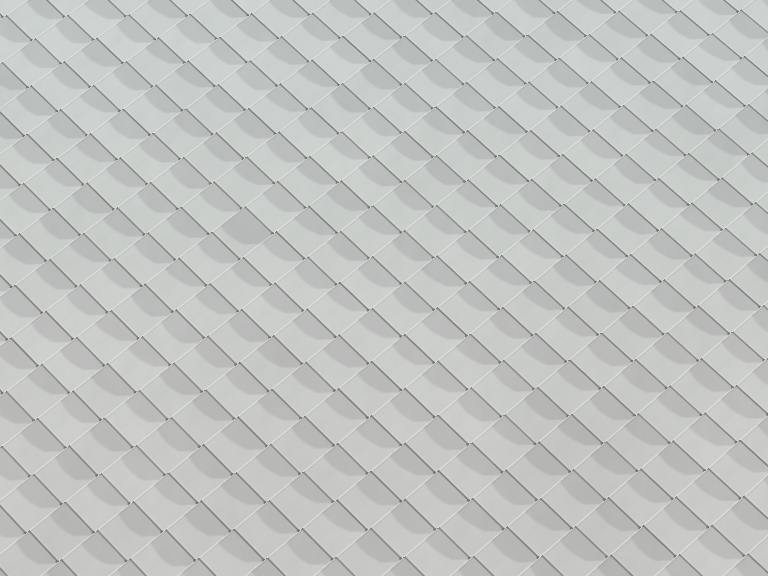
A WebGL 1 fragment shader for this texture:

```glsl
precision highp float;
uniform vec2 u_resolution;

const vec2 ANCHOR = vec2(0.699, 0.508);   // one tile corner, in canvas heights
const vec2 PERIOD = vec2(0.1128, 0.0903); // width and height of a diamond
const float TILT = 0.008;
const float PERSPECTIVE = 0.121;
const float CELLS_PER_UNIT = 14.2;        // tile coordinates per canvas height

const vec3 LIT_TOP = vec3(0.795, 0.818, 0.808);
const vec3 LIT_BOTTOM = vec3(0.788, 0.792, 0.780);
const vec3 SHADE_TOP = vec3(0.732, 0.748, 0.746);
const vec3 SHADE_BOTTOM = vec3(0.725, 0.725, 0.718);
const vec3 GAP = vec3(0.49, 0.49, 0.475);
const vec3 NOTCH = vec3(0.43, 0.42, 0.40);
const vec3 RIM = vec3(0.875, 0.885, 0.875);

float hash(vec2 p) {
  vec3 a = fract(p.xyx * vec3(0.1031, 0.1030, 0.0973));
  a += dot(a, a.yzx + 33.33);
  return fract((a.x + a.y) * a.z);
}

float noise(vec2 p) {
  vec2 i = floor(p);
  vec2 f = fract(p);
  f = f * f * (3.0 - 2.0 * f);
  return mix(mix(hash(i), hash(i + vec2(1.0, 0.0)), f.x),
             mix(hash(i + vec2(0.0, 1.0)), hash(i + vec2(1.0, 1.0)), f.x), f.y);
}

float fbm(vec2 p) {
  float sum = 0.0;
  float gain = 0.5;
  for (int i = 0; i < 4; i++) {
    sum += gain * noise(p);
    p = p * 2.03 + 17.1;
    gain *= 0.5;
  }
  return sum;
}

// Coverage of a line; strokes thinner than a pixel fade instead of vanishing.
float stroke(float d, float halfWidth, float pixel) {
  float cover = clamp((halfWidth - abs(d)) / pixel + 0.5, 0.0, 1.0);
  return cover * min(1.0, 2.0 * halfWidth / pixel);
}

// Canvas to tile coordinates: x runs down-right, y runs up-right.
vec2 tileSpace(vec2 uv) {
  float w = 1.0 + PERSPECTIVE * (0.5 - uv.y);
  vec2 d = uv - ANCHOR;
  vec2 g = vec2(d.x, TILT * d.x - d.y) / (PERIOD * w);
  return vec2(g.x + g.y, g.x - g.y);
}

// How far the overlapping tile's shadow reaches along this tile.
float shadowDepth(float along, vec2 id) {
  float bend = 0.4 + 0.8 * hash(id + 7.0);
  float depth = 0.34 + 0.12 * sin(2.8 * along + bend);
  depth -= 0.17 * smoothstep(0.72, 1.0, along);
  depth += 0.10 * (hash(id + 23.0) - 0.5);
  return depth + 0.3 * step(0.988, hash(id + 61.0));
}

void main() {
  vec2 uv = gl_FragCoord.xy / u_resolution.y;
  float pixel = 1.0 / u_resolution.y;
  vec2 p = tileSpace(uv);

  // Each lower edge is skewed so that neighbouring edges step at the corners.
  float along = fract(p.x);
  float q = p.y - mix(0.055, -0.03, along);
  vec2 id = vec2(floor(p.x), floor(q)) + 100.0;
  float across = fract(q);
  float toGap = (across - floor(across + 0.5)) / CELLS_PER_UNIT;
  float toSeam = (along - floor(along + 0.5)) / CELLS_PER_UNIT;

  // Lit metal and soft shadow
  float height = smoothstep(0.1, 1.0, uv.y);
  float depth = shadowDepth(along, id);
  float softness = 0.035 + 0.5 * pixel * CELLS_PER_UNIT;
  float shade = 1.0 - smoothstep(depth - softness, depth + softness, 1.0 - across);
  vec3 lit = mix(LIT_BOTTOM, LIT_TOP, height);
  vec3 shaded = mix(SHADE_BOTTOM, SHADE_TOP, height);
  vec3 color = mix(lit, shaded, shade);

  // Tone per tile, broad weathering and faint streaks
  color += 0.018 * (hash(id) - 0.5);
  color += 0.035 * (fbm(uv * 4.0) - 0.47);
  color += 0.020 * (fbm(uv * vec2(45.0, 28.0)) - 0.47);
  color -= 0.010 * smoothstep(0.0, 0.06, toSeam) * (1.0 - shade);

  // Light folded rim on the upper left edges
  float rim = stroke(toSeam, 0.0010, pixel);
  color = mix(color, RIM, rim * mix(0.85, 0.5, shade));
  color -= 0.035 * stroke(toSeam - 0.0024, 0.0010, pixel);

  // Dark gap under the overlapping edges, with a thin bright lip above
  float gap = stroke(toGap, 0.0013, pixel);
  color += 0.025 * stroke(toGap - 0.0032, 0.0010, pixel);
  color = mix(color, GAP, gap * (0.72 + 0.28 * hash(id + 41.0)));

  // Small notch at the corners
  vec2 corner = vec2(toSeam + 0.0010, toGap + 0.0006);
  float notch = stroke(length(corner), 0.0026, pixel);
  color = mix(color, NOTCH, 0.75 * notch);

  gl_FragColor = vec4(color, 1.0);
}
```
